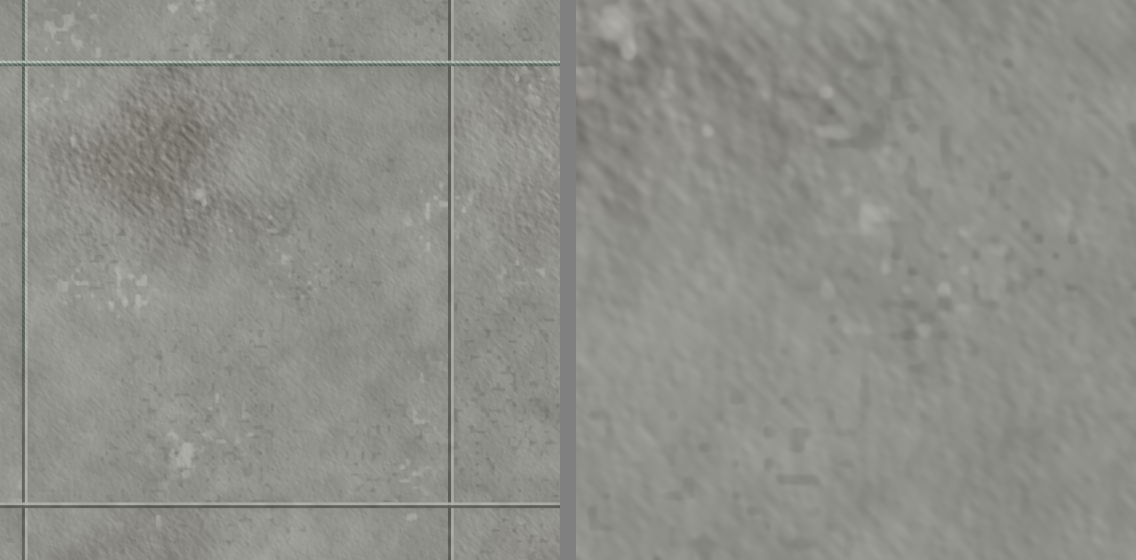
Left, the full canvas; right, a detail of the centre.
Reproduce this texture procedurally as a Shadertoy shader.

```glsl
// Large grey stone tiles, a little over one tile across and down, with bevelled joints.
// Layered value noise gives clouds, embossed grain, pits and flecks; each tile has a
// rough brownish worn patch near its upper left, with a strength that varies by tile.

float hash(vec2 p) {
    vec3 q = fract(vec3(p.xyx) * 0.1031);
    q += dot(q, q.yzx + 33.33);
    return fract((q.x + q.y) * q.z);
}

float noise(vec2 p) {
    vec2 i = floor(p), f = fract(p);
    f = f * f * (3.0 - 2.0 * f);
    return mix(mix(hash(i), hash(i + vec2(1, 0)), f.x),
               mix(hash(i + vec2(0, 1)), hash(i + vec2(1, 1)), f.x), f.y);
}

float fbm(vec2 p) {
    float sum = 0.0, weight = 0.5;
    for (int i = 0; i < 5; i++) {
        sum += weight * noise(p);
        p = mat2(1.6, 1.2, -1.2, 1.6) * p + 17.3;
        weight *= 0.5;
    }
    return sum;
}

// Slope of the grain towards the light, stretched along the falling diagonal
float emboss(vec2 p) {
    p = vec2(0.65 * (p.x - p.y), p.x + p.y);
    return noise(p) - noise(p + vec2(0.25, 0.75));
}

// Soft stripe of the given half width around a centre
float band(float x, float centre, float halfWidth, float pixel) {
    return 1.0 - smoothstep(halfWidth - 0.6 * pixel, halfWidth + 0.6 * pixel, abs(x - centre));
}

vec3 stone(vec2 uv, vec2 local, vec2 tile) {
    vec2 p = uv + 7.0 + tile * 3.7;
    float cloud = fbm(p * 7.0) - 0.48;
    float mottle = fbm(p * 30.0) - 0.48;

    // Worn patch with a ragged outline
    vec2 away = (local - vec2(0.29, 0.82)) / vec2(0.43, 0.36);
    float strength = tile.y == 0.0 ? 1.0 - 0.2 * abs(tile.x) : 0.3;
    float worn = strength * (1.0 - smoothstep(0.15, 1.15, length(away) + 1.1 * cloud));
    float core = strength * (1.0 - smoothstep(0.0, 0.85, length(away) + 1.3 * cloud));

    vec3 color = vec3(0.570, 0.570, 0.550) + 0.10 * cloud + 0.075 * mottle;
    color -= core * vec3(0.052, 0.064, 0.070);

    // Grain is coarse and strong on the worn stone, fine elsewhere
    color += emboss(p * 95.0) * mix(0.022, 0.095, worn);
    color += emboss(p * 165.0 + 31.0) * mix(0.032, 0.055, worn);

    // Dark pits and pale flecks gather in drifts
    float drift = smoothstep(0.42, 0.62, fbm(p * 5.0 + 51.0));
    color -= 0.055 * smoothstep(0.68, 0.95, noise(p * 105.0 + 9.0)) * mix(0.25, 1.0, drift);
    float chalk = smoothstep(0.55, 0.72, fbm(p * 8.0 + 83.0)) + 0.55 * core;
    color += 0.085 * chalk * smoothstep(0.62, 0.95, noise(p * 85.0 + 63.0));

    // Pale dusty bloom low in the tile
    float dust = exp(-dot((local - vec2(0.38, 0.12)) * 12.0, (local - vec2(0.38, 0.12)) * 12.0));
    return color + 0.11 * dust * smoothstep(0.42, 0.70, fbm(p * 45.0));
}

void mainImage(out vec4 fragColor, in vec2 fragCoord) {
    vec2 uv = fragCoord / iResolution.xy;
    float pixel = 1.0 / min(iResolution.x, iResolution.y);

    // Tile grid and signed offset from the nearest joint
    vec2 period = vec2(0.7610, 0.7890);
    vec2 grid = (uv - vec2(0.0445, 0.0980)) / period;
    vec2 tile = floor(grid);
    vec2 joint = floor(grid + 0.5);
    vec2 offset = (grid - joint) * period;

    vec3 color = stone(uv, fract(grid), tile);

    // Slight shade where the tile edges roll into the joints
    vec2 shade = exp(-abs(offset) / 0.008);
    color -= 0.035 * max(shade.x, shade.y);

    // Joints: dark groove with a lit rim; the left and upper ones are greenish and corded
    float cord = 0.5 + 0.5 * sin(6.2832 * 115.0 * (uv.x + uv.y));
    vec2 corded = vec2(joint.x == 0.0 ? 0.6 * smoothstep(0.1, 0.6, uv.y) : 0.0,
                       joint.y == 1.0 ? 1.0 : 0.0);
    for (int axis = 0; axis < 2; axis++) {
        float green = corded[axis];
        float wear = 0.07 * (noise(uv * 60.0 + float(axis) * 40.0) - 0.5);
        vec3 groove = mix(vec3(0.36, 0.36, 0.34), vec3(0.38, 0.43, 0.40), green);
        vec3 rim = mix(vec3(0.68, 0.68, 0.66), vec3(0.68, 0.73, 0.69), green);
        float twist = green * 0.12 * (cord - 0.5);
        color = mix(color, groove + wear + twist, 0.92 * band(offset[axis], -0.0028, 0.0026, pixel));
        color = mix(color, rim + wear + twist, 0.90 * band(offset[axis], 0.0024, 0.0024, pixel));
    }

    fragColor = vec4(clamp(color, 0.0, 1.0), 1.0);
}
```
